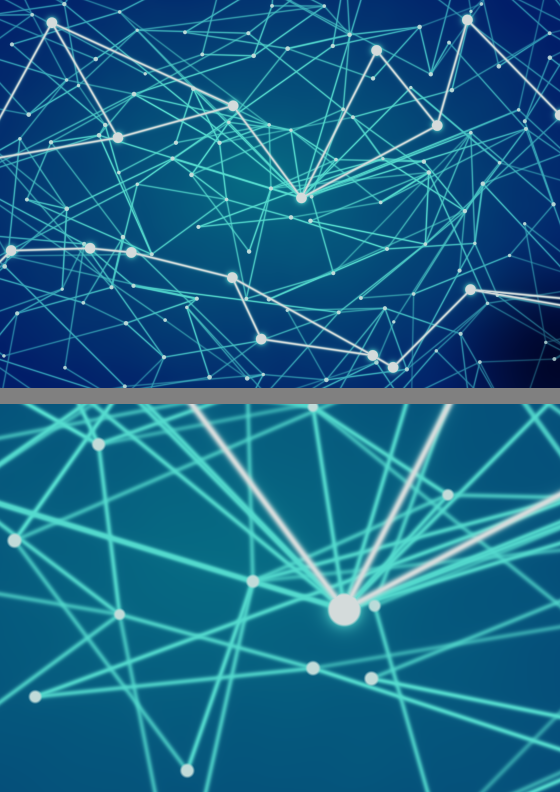
Top: the whole. Bottom: its middle third, enlarged.
Write a Shadertoy shader that draws this background.

```glsl
// Glowing network of linked nodes and bright hubs over a teal to navy gradient.
#define CELL 0.112            // spacing of the small nodes, in canvas heights
#define THIN 0.0024           // half width of the fine links
#define BOLD 0.0033           // half width of the hub links
#define DOT 0.0054            // radius of the small nodes
#define HUB 0.0138            // radius of the hubs
#define HUB_STEP 0.18         // horizontal spacing of the hubs
#define FOCUS vec2(0.777, 0.49)
#define TEAL vec3(0.025, 0.42, 0.515)
#define NAVY vec3(0.005, 0.115, 0.41)
#define CYAN vec3(0.33, 0.86, 0.81)
#define PALE vec3(0.83, 0.86, 0.86)

vec2 hash2(vec2 p) {
    vec3 q = fract(p.xyx * vec3(0.1031, 0.1030, 0.0973));
    q += dot(q, q.yzx + 33.33);
    return fract((q.xx + q.yz) * q.zy);
}

float gradientNoise(vec2 p) {
    vec2 i = floor(p), f = fract(p), u = f * f * (3.0 - 2.0 * f), e = vec2(1, 0);
    float a = dot(hash2(i) - 0.5, f);
    float b = dot(hash2(i + e) - 0.5, f - e);
    float c = dot(hash2(i + e.yx) - 0.5, f - e.yx);
    float d = dot(hash2(i + 1.0) - 0.5, f - 1.0);
    return mix(mix(a, b, u.x), mix(c, d, u.x), u.y);
}

float segmentDist(vec2 p, vec2 a, vec2 b) {
    vec2 pa = p - a, ba = b - a;
    return length(pa - ba * clamp(dot(pa, ba) / max(dot(ba, ba), 1e-6), 0.0, 1.0));
}

// Crisp core with a faint halo
float stroke(float d, float w) {
    return 0.95 * exp(-d * d / (w * w)) + 0.05 * exp(-d / (1.8 * w));
}

float disc(float d, float r, float px) {
    float soft = max(0.7 * px, 0.0015);
    return 1.0 - smoothstep(r - soft, r + soft, d);
}

// Jittered grid of small nodes
vec2 node(vec2 cell) {
    return (cell + 0.5 + 0.95 * (hash2(cell + 41.0) - 0.5)) * CELL;
}

// Two zigzag chains: row 0 above, row 1 below
vec2 hub(float row, float i) {
    if (row < 0.5 && i == 4.0) return FOCUS;
    vec2 h = hash2(vec2(i + 7.0, row * 17.0 + 5.0)) - 0.5;
    return vec2((i + 0.8 * h.x) * HUB_STEP, mix(0.74 + 0.42 * h.y, 0.20 + 0.34 * h.y, row));
}

void mainImage(out vec4 fragColor, in vec2 fragCoord) {
    float px = 1.0 / iResolution.y;
    float aspect = iResolution.x * px;
    vec2 p = fragCoord * px;
    float thin = max(THIN, 0.7 * px), bold = max(BOLD, 0.8 * px);

    // Background glow, mottled, with a dark lower right corner
    float r = length((p - vec2(0.47 * aspect, 0.53)) / vec2(0.5 * aspect, 0.52));
    r += 0.20 * gradientNoise(p * 5.0) + 0.08 * gradientNoise(p * 17.0);
    float corner = smoothstep(0.36, 0.0, length(p - vec2(aspect, 0.06)));
    vec3 col = mix(TEAL, NAVY, clamp(r / 1.25, 0.0, 1.0));
    col *= 1.0 - corner * vec3(0.85, 0.8, 0.6);

    // Fine links: short ones from every node, long ones from about half
    float clear = 1.0, dots = 0.0;
    for (float y = -2.0; y < 10.0; y++) {
        for (float x = -2.0; x < 15.0; x++) {
            vec2 cell = vec2(x, y), a = node(cell);
            vec2 h = hash2(cell + 113.0), g = hash2(cell + 271.0), s = hash2(cell + 57.0);
            vec2 near = cell + vec2(floor(h.x * 3.0), floor(h.y * 5.0) - 2.0);
            vec2 side = cell + vec2(1.0 + floor(g.y * 2.0), floor(s.x * 3.0) - 1.0);
            vec2 far = cell + vec2(floor(g.x * 9.0) - 4.0, floor(g.y * 4.0));
            clear *= 1.0 - mix(0.6, 1.0, s.x) * stroke(segmentDist(p, a, node(near)), thin);
            if (s.y < 0.55)
                clear *= 1.0 - mix(0.5, 0.95, g.x) * stroke(segmentDist(p, a, node(side)), thin);
            if (s.y > 0.42)
                clear *= 1.0 - mix(0.5, 0.95, h.x) * stroke(segmentDist(p, a, node(far)), thin);
            float size = DOT * mix(0.75, 1.1, s.x);
            dots = max(dots, disc(length(p - a), size, px));
        }
    }

    // Fan of links rising from the central hub
    for (float k = 0.0; k < 12.0; k++) {
        vec2 tip = node(vec2(k + 1.0, 5.0 + floor(hash2(vec2(k, 83.0)).x * 5.0)));
        clear *= 1.0 - 0.9 * stroke(segmentDist(p, FOCUS, tip), thin);
    }
    float fade = mix(1.0, 0.72, smoothstep(0.4, 1.3, r)) * (1.0 - 0.4 * corner);
    vec3 linkColor = mix(CYAN, vec3(0.24, 0.74, 0.80), smoothstep(0.5, 1.3, r));
    col = mix(col, linkColor, (1.0 - clear) * fade);
    col = mix(col, mix(CYAN, PALE, 0.85), dots * mix(1.0, fade, 0.4));

    // Hubs and their bold links
    float wire = 0.0, halo = 0.0, core = 0.0;
    for (float row = 0.0; row < 2.0; row++) {
        for (float i = -1.0; i < 10.0; i++) {
            vec2 a = hub(row, i);
            float d = segmentDist(p, a, hub(row, i + 1.0));
            if (hash2(vec2(i, row + 29.0)).x > 0.72)
                d = min(d, segmentDist(p, a, hub(row, i + 2.0)));
            wire = max(wire, exp(-d * d / (bold * bold)));
            float c = length(p - a);
            halo = max(halo, max(0.4 * exp(-d / 0.004), 0.8 * exp(-max(c - HUB, 0.0) / 0.005)));
            core = max(core, disc(c, HUB, px));
        }
    }
    col = mix(col, CYAN, halo * 0.75);
    col = mix(col, PALE, max(wire, core));
    fragColor = vec4(col, 1.0);
}
```
